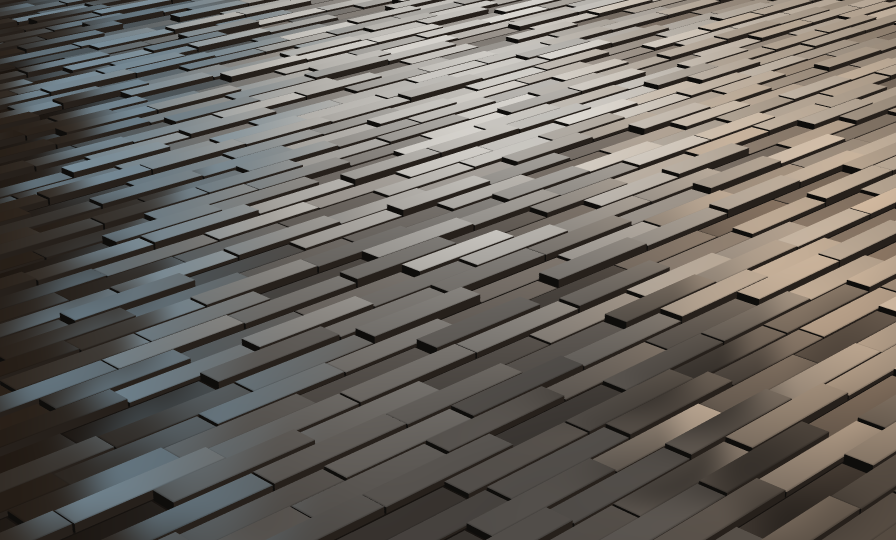
This texture is drawn by a Shadertoy shader. Its source:

```glsl
// Field of staggered metal planks at uneven heights, seen in perspective.
// Each sample marches down through thin height layers to find a top or a side;
// tops mirror a soft studio environment, shifted by a random tilt per plank.

float hash(vec2 p) {
    return fract(sin(dot(p, vec2(127.1, 311.7))) * 43758.545);
}

float noise(vec2 p) {
    vec2 i = floor(p), f = fract(p);
    f = f * f * (3.0 - 2.0 * f);
    return mix(mix(hash(i), hash(i + vec2(1, 0)), f.x),
               mix(hash(i + vec2(0, 1)), hash(i + vec2(1, 1)), f.x), f.y);
}

// Soft round spot of light
float spot(vec2 q, vec2 centre, vec2 falloff) {
    vec2 v = (q - centre) * falloff;
    return exp(-dot(v, v));
}

// Reflected surroundings: cool left, bright top, warm right
vec3 environment(vec2 q) {
    float n = noise(q * vec2(8.0, 4.0));
    vec3 c = mix(vec3(0.31, 0.295, 0.28), vec3(0.56, 0.55, 0.53), smoothstep(0.0, 0.9, q.y));
    c += 0.21 * spot(q, vec2(0.56, 0.86), vec2(3.5, 3.0));
    vec3 cool = mix(vec3(0.18, 0.16, 0.14), vec3(0.40, 0.48, 0.53), smoothstep(0.2, 0.6, n));
    c = mix(c, cool, 0.9 * (1.0 - smoothstep(0.1, 0.38, q.x)));
    c = mix(c, vec3(0.14, 0.105, 0.075), 0.85 * (1.0 - smoothstep(-0.04, 0.11, q.x)));
    c *= mix(vec3(1.0), vec3(1.08, 1.0, 0.92), smoothstep(0.55, 1.0, q.x));
    c += vec3(0.25, 0.21, 0.17) * spot(q, vec2(0.92, 0.47), vec2(5.0, 4.0));
    return c * (1.0 - 0.6 * smoothstep(0.3, 0.7, n) * spot(q, vec2(0.92, 0.13), vec2(4.0, 4.5)));
}

// Returns the position inside the plank (xy, ground units) and its height (z)
vec3 plank(vec2 p, out vec2 id) {
    vec2 size = vec2(0.205, 0.041);
    vec2 cell = vec2(p.x + p.y, p.y - p.x) * 0.7071 / size;
    float row = floor(cell.y);
    cell.x += 0.42 * row + 0.4 * hash(vec2(row, 7.0));
    id = floor(cell);
    vec2 local = fract(cell) * size;
    vec2 edge = min(local, size - local);
    float solid = step(0.0012, min(edge.x, edge.y));
    return vec3(local, solid * floor(1.0 + 15.9 * hash(id + 3.0)) / 16.0);
}

vec3 render(vec2 uv) {
    // Ground hit of the view ray, measured from the foot of the camera
    float drop = 1.75 - uv.y;
    float x = (uv.x - 0.5) * iResolution.x / iResolution.y;
    vec2 ground = vec2(x, 3.3) / drop - vec2(0.0, 0.38);

    for (int i = 16; i > 0; i--) {
        float level = float(i) / 16.0;
        vec2 id;
        vec3 k = plank(ground * (1.0 - 0.0152 * level), id);
        if (k.z < level) continue;

        // Sides: long flanks brownish, short ends nearly black
        if (k.z > level + 0.03)
            return k.x < k.y ? vec3(0.055, 0.05, 0.045) : vec3(0.15, 0.125, 0.105);

        // Top: tilted reflection, tone, depth shade and a worn lower rim
        vec2 tilt = vec2(hash(id + 11.0), hash(id + 23.0)) - 0.5;
        vec3 c = environment(uv + tilt * vec2(0.14, 0.34));
        c *= 0.92 + 0.18 * hash(id + 41.0);
        c *= mix(vec3(0.66, 0.63, 0.61), vec3(1.03), smoothstep(0.0, 0.4, k.z));
        return c * (0.8 + 0.2 * smoothstep(0.001, 0.005, min(k.x, k.y)));
    }
    return vec3(0.085, 0.072, 0.06);
}

void mainImage(out vec4 fragColor, in vec2 fragCoord) {
    // Nine samples per pixel smooth the edges
    vec3 sum = vec3(0.0);
    for (int j = 0; j < 9; j++) {
        vec2 offset = (vec2(j % 3, j / 3) - 1.0) / 3.0;
        sum += render((fragCoord + offset) / iResolution.xy);
    }
    fragColor = vec4(sum / 9.0, 1.0);
}
```
